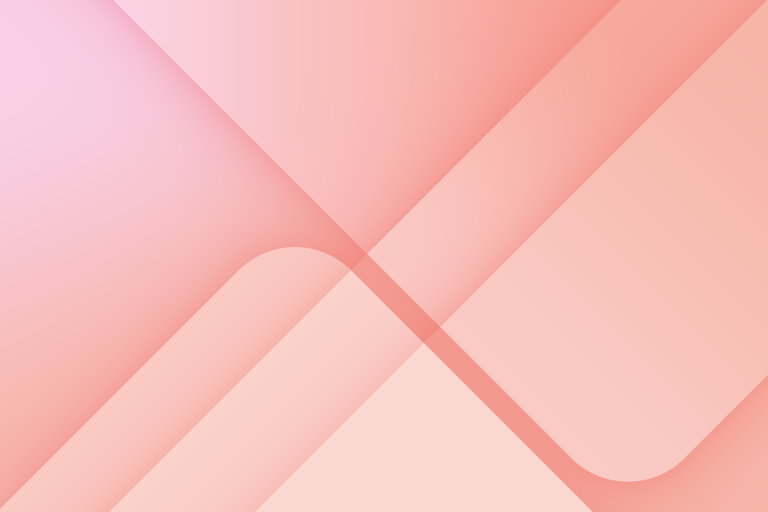
A Shadertoy shader for this background:

```glsl
// Layered pastel coral panels crossing diagonally, with rounded corners and soft shadows
#define CORNER_RADIUS 0.156
#define STEP_ONE 1.213
#define STEP_TWO 1.498
#define UPPER_SIDE 0.221
#define UPPER_END 2.232
#define LOWER_SIDE 0.158
#define LOWER_END 0.994
#define SHADOW_WIDTH 0.055
#define PANEL_SHADOW 0.46

const float DIAGONAL = 0.70710678;
const vec3 PINK = vec3(0.975, 0.815, 0.910);
const vec3 PEACH = vec3(0.968, 0.715, 0.665);
const vec3 CORAL = vec3(0.940, 0.490, 0.455);
const vec3 ROSE = vec3(0.940, 0.560, 0.650);

// Signed distance to a quarter plane with a rounded corner
float roundedCorner(vec2 sides) {
    vec2 q = sides + CORNER_RADIUS;
    return length(max(q, 0.0)) + min(max(q.x, q.y), 0.0) - CORNER_RADIUS;
}

// Antialiased coverage of the negative side of a distance
float coverage(float dist) {
    float pixel = 1.0 / iResolution.y;
    return 1.0 - smoothstep(-0.7 * pixel, 0.7 * pixel, dist);
}

float softShadow(float dist) {
    return exp(-max(dist, 0.0) / SHADOW_WIDTH);
}

// Three stacked sheets; each casts a shadow on the one before it
vec3 stackSheets(vec3 first, vec3 second, vec3 third, float along, vec3 shade, vec2 strength) {
    float toOne = (STEP_ONE - along) * DIAGONAL;
    float toTwo = (STEP_TWO - along) * DIAGONAL;
    first = mix(first, shade, strength.x * softShadow(toOne));
    second = mix(second, shade, strength.y * softShadow(toTwo));
    vec3 color = mix(first, second, coverage(toOne));
    return mix(color, third, coverage(toTwo));
}

void mainImage(out vec4 fragColor, in vec2 fragCoord) {
    vec2 p = fragCoord / iResolution.y;
    float depth = 1.0 - p.y;
    float along = p.x + depth;
    float across = p.x - depth;

    float upper = roundedCorner(vec2(UPPER_SIDE - across, along - UPPER_END) * DIAGONAL);
    float lower = roundedCorner(vec2(across - LOWER_SIDE, LOWER_END - along) * DIAGONAL);
    vec3 shade = mix(ROSE, CORAL, smoothstep(0.15, 0.65, p.x + 0.4 * depth));

    // Backdrop: pink at the upper left, peach elsewhere
    float warmth = smoothstep(0.12, 1.0, depth + 0.42 * p.x);
    vec3 backdrop = mix(PINK, PEACH, warmth);
    backdrop = mix(backdrop, shade, PANEL_SHADOW * softShadow(upper));
    backdrop = mix(backdrop, shade, 0.85 * PANEL_SHADOW * softShadow(lower));
    vec3 color = stackSheets(backdrop, backdrop, backdrop, along, CORAL, vec2(0.5));

    // Upper panel: pink to coral from left to right
    vec3 upperFirst = mix(vec3(0.980, 0.825, 0.885), vec3(0.976, 0.745, 0.735),
                          smoothstep(0.22, 0.72, p.x));
    upperFirst = mix(upperFirst, vec3(0.970, 0.635, 0.590), smoothstep(0.62, 1.15, p.x));
    vec3 upperSecond = mix(vec3(0.980, 0.790, 0.770), vec3(0.969, 0.665, 0.615),
                           smoothstep(0.25, 1.20, across));
    vec3 upperThird = mix(vec3(0.978, 0.795, 0.770), vec3(0.964, 0.710, 0.655),
                          smoothstep(0.20, 1.45, across));
    vec3 upperPanel = stackSheets(upperFirst, upperSecond, upperThird, along, CORAL, vec2(0.42));
    color = mix(color, upperPanel, coverage(upper));

    // Lower panel: each sheet a little paler than the last
    vec3 lowerPanel = stackSheets(vec3(0.980, 0.798, 0.770), vec3(0.980, 0.824, 0.798),
                                  vec3(0.981, 0.843, 0.818), along, CORAL, vec2(0.32, 0.26));
    color = mix(color, lowerPanel, coverage(lower));

    fragColor = vec4(color, 1.0);
}
```
